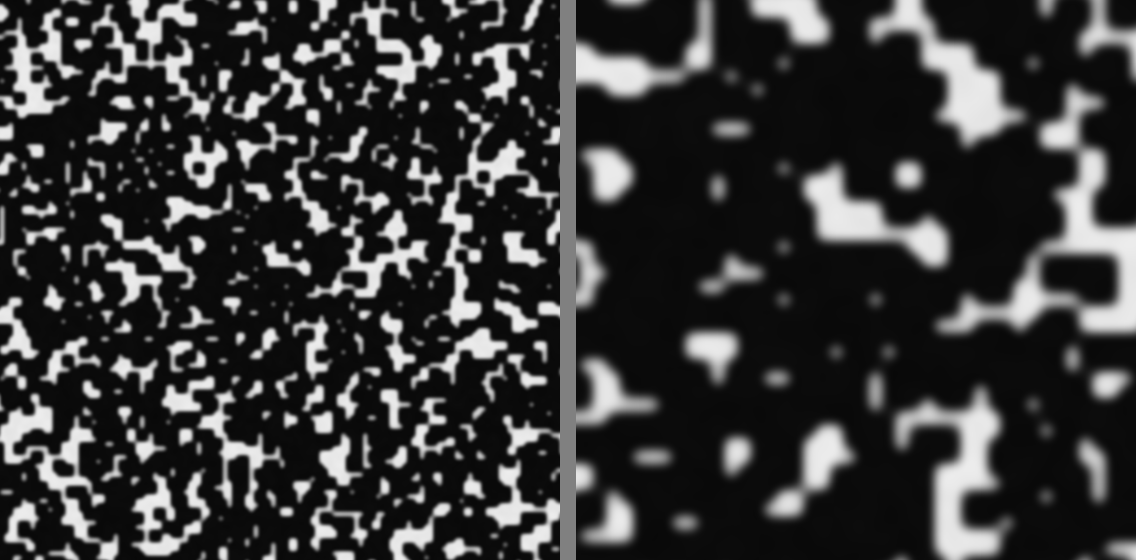
Left, the full canvas; right, a detail of the centre.
Reproduce this texture procedurally as a Shadertoy shader.

```glsl
// Soft white islands and bridges left between scattered rounded black spots.

// Integer hash of a lattice cell, returns 0..1
float hash(ivec2 cell, uint seed) {
    uvec2 q = uvec2(cell + 4096);
    uint h = q.x * 1597334677u ^ q.y * 3812015801u ^ seed * 2654435769u;
    h = (h ^ (h >> 16)) * 2146121005u;
    h = (h ^ (h >> 15)) * 2221713035u;
    h ^= h >> 16;
    return float(h >> 8) / 16777216.0;
}

// 1 when no black seed lies in the 3 by 3 block around the cell
float openCell(ivec2 cell) {
    for (int y = -1; y <= 1; y++)
        for (int x = -1; x <= 1; x++)
            if (hash(cell + ivec2(x, y), 1u) < 0.138) return 0.0;
    return 1.0;
}

void mainImage(out vec4 fragColor, in vec2 fragCoord) {
    vec2 p = fragCoord / iResolution.y * 128.0;
    ivec2 corner = ivec2(floor(p - 0.5));

    // Gaussian blend of the nearest cells rounds the spots
    float white = 0.0, grain = 0.0, total = 0.0;
    for (int y = -1; y <= 2; y++) {
        for (int x = -1; x <= 2; x++) {
            ivec2 cell = corner + ivec2(x, y);
            vec2 d = p - vec2(cell) - 0.5;
            float weight = exp(-dot(d, d) / (2.0 * 0.65 * 0.65));
            white += weight * openCell(cell);
            grain += weight * hash(cell, 2u);
            total += weight;
        }
    }
    white /= total;
    grain = grain / total - 0.5;

    // Gentle contrast, with faint mottling
    float tone = mix(0.04, 0.91, smoothstep(0.05, 0.95, white));
    tone += grain * mix(0.02, 0.06, white);
    fragColor = vec4(vec3(tone), 1.0);
}
```
